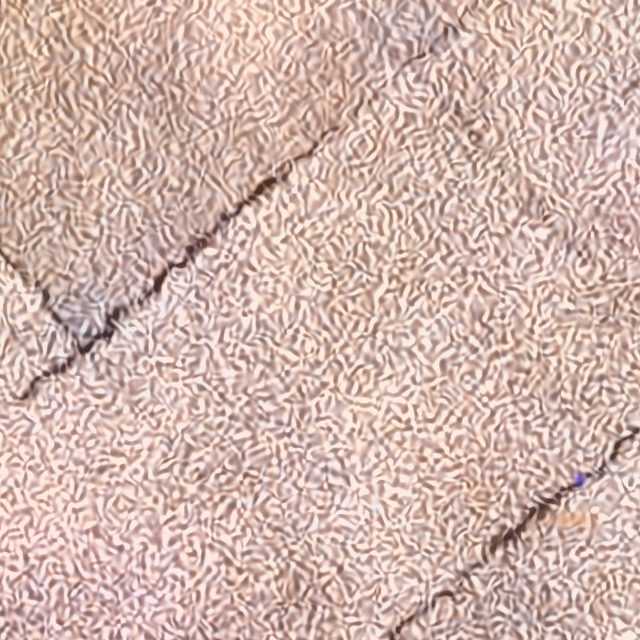
A Shadertoy shader for this texture:

```glsl
// Pinkish stone paving with a fine wrinkled grain and dark diagonal joints.
// Scattered short wave packets on kinked coordinates form the wrinkles; with
// broad stains and ragged grooves they pick a tone from a colour ramp.

const float TAU = 6.2831853;
const int PACKETS = 4;
const vec3 TONES[7] = vec3[7](
    vec3(0.42, 0.30, 0.27), vec3(0.54, 0.42, 0.38), vec3(0.66, 0.53, 0.50),
    vec3(0.75, 0.63, 0.60), vec3(0.84, 0.72, 0.69), vec3(0.92, 0.82, 0.78),
    vec3(0.99, 0.92, 0.88));

float hash(vec2 p) {
    vec3 q = fract(p.xyx * vec3(0.1031, 0.1030, 0.0973));
    q += dot(q, q.yzx + 33.33);
    return fract((q.x + q.y) * q.z);
}

// Smooth value noise in -1..1
float noise(vec2 p) {
    vec2 cell = floor(p), f = fract(p);
    f = f * f * (3.0 - 2.0 * f);
    float low = mix(hash(cell), hash(cell + vec2(1, 0)), f.x);
    float high = mix(hash(cell + vec2(0, 1)), hash(cell + vec2(1, 1)), f.x);
    return 2.0 * mix(low, high, f.y) - 1.0;
}

float fbm(vec2 p) {
    float sum = 0.0, gain = 0.6;
    for (int i = 0; i < 4; i++) {
        sum += gain * noise(p);
        p = p * 2.03 + 17.3;
        gain *= 0.5;
    }
    return sum;
}

// Short strokes with about unit variance; spread widens their directions
float wrinkles(vec2 uv, float cells, float spread) {
    vec2 p = uv * cells, base = floor(p);
    float sum = 0.0;
    for (int y = -1; y <= 1; y++)
    for (int x = -1; x <= 1; x++)
    for (int i = 0; i < PACKETS; i++) {
        vec2 cell = base + vec2(x, y);
        vec2 seed = cell + float(i) * vec2(57.0, 113.0) + 7.0;
        vec2 center = cell + vec2(hash(seed), hash(seed + 211.0));
        float angle = spread * (0.8 * noise(center * 0.7) + 2.4 * (hash(seed + 331.0) - 0.5));
        vec2 across = vec2(cos(angle), sin(angle)), q = p - center;
        float a = dot(q, across), b = dot(q, vec2(-across.y, across.x));
        float frequency = mix(1.0, 2.0, hash(seed + 457.0));
        float envelope = exp(-a * a * 5.5 - b * b * 3.4);
        sum += envelope * cos(TAU * (frequency * a + hash(seed + 523.0)));
    }
    return 1.2 * sum;
}

// Position along a joint (0..1) and signed distance to its left side
vec2 jointFrame(vec2 p, vec2 a, vec2 b) {
    vec2 d = b - a, q = p - a;
    return vec2(dot(q, d) / dot(d, d), (d.x * q.y - d.y * q.x) / length(d));
}

float span(float t, float start, float end, float fade) {
    return smoothstep(start - fade, start + fade, t)
         * (1.0 - smoothstep(end - fade, end + fade, t));
}

float band(float d, float center, float width) {
    float x = (d - center) / width;
    return exp(-x * x);
}

float spot(vec2 p, vec2 center, vec2 size) {
    vec2 q = (p - center) / size;
    return exp(-dot(q, q));
}

void mainImage(out vec4 fragColor, in vec2 fragCoord) {
    vec2 uv = fragCoord / iResolution.xy;
    vec2 kink = vec2(noise(uv * 62.0), noise(uv * 62.0 + 40.0));
    float spread = mix(1.15, 0.75, smoothstep(0.2, 1.0, uv.y));
    float grain = wrinkles(uv + 0.0035 * kink, 42.0, spread);
    grain *= 1.3 * inversesqrt(1.0 + 0.3 * grain * grain);

    // Joints: two long diagonals and two fainter cross joints
    float ragged = 0.007 * noise(uv * 52.0) + 0.007 * noise(uv * 17.0 + 9.0);
    vec2 upper = jointFrame(uv, vec2(0.03, 0.372), vec2(0.78, 1.018));
    vec2 lower = jointFrame(uv, vec2(0.58, -0.02), vec2(1.02, 0.345));
    vec2 left = jointFrame(uv, vec2(-0.02, 0.63), vec2(0.52, 0.03));
    vec2 right = jointFrame(uv, vec2(0.53, 1.01), vec2(0.93, 0.58));
    float patchy = 0.8 + 0.4 * noise(uv * 24.0 + 5.0);

    float upperDepth = span(upper.x, 0.0, 1.1, 0.02)
                     * (1.0 - 0.6 * smoothstep(0.55, 0.7, upper.x));
    float leftDepth = 0.3 + 0.4 * span(left.x, -0.1, 0.3, 0.05);
    float groove = upperDepth * band(upper.y + ragged, 0.0, 0.0085)
                 + 0.85 * band(lower.y + ragged, 0.0, 0.007)
                 + leftDepth * span(left.x, -0.1, 0.65, 0.1) * band(left.y + ragged, 0.0, 0.008)
                 + 0.3 * span(right.x, 0.1, 1.0, 0.1) * band(right.y + ragged, 0.0, 0.009);
    float lip = span(upper.x, 0.1, 0.95, 0.05) * band(upper.y + ragged, -0.025, 0.011)
              + span(left.x, -0.1, 0.3, 0.05) * band(left.y + ragged, -0.018, 0.008)
              + span(right.x, -0.1, 0.3, 0.08) * band(right.y + ragged, -0.014, 0.01);

    // Broad shade: one slab darker, pale dust where the joints meet
    float slab = smoothstep(-0.01, 0.02, upper.y) * smoothstep(-0.01, 0.02, left.y);
    float dust = spot(uv, vec2(0.64, 0.87), vec2(0.06, 0.04));
    float shade = 0.7 * fbm(uv * 5.0) + 0.4 * fbm(uv * 19.0 + 50.0)
                - 0.6 * slab * smoothstep(1.08, 0.7, uv.y)
                + 0.5 * dust + 0.45 * lip + 0.07;
    float contrast = mix(0.95, 0.8, slab);
    float tone = contrast * grain + shade - 2.8 * patchy * groove;
    tone += 0.22 * noise(uv * 125.0 + 20.0);

    float level = clamp((tone + 0.05) / 0.68 + 4.0, 0.0, 5.999);
    int index = int(level);
    vec3 color = mix(TONES[index], TONES[index + 1], fract(level));
    color -= 0.12 * smoothstep(0.4, 1.0, patchy * groove);

    // Stains: warm to cool drift, pink to olive drift, fine colour fringes
    float cool = spot(uv, vec2(0.65, 0.95), vec2(0.08, 0.06))
               + spot(uv, vec2(0.13, 0.49), vec2(0.07, 0.06)) + 0.2 * groove;
    float warm = 0.7 * fbm(uv * 4.0 + 31.0) + 0.8 * spot(uv, vec2(0.25, 1.0), vec2(0.4, 0.12));
    float pink = 0.8 * fbm(uv * 3.0 + 70.0) + 0.5 * spot(uv, vec2(0.05, 0.15), vec2(0.25));
    color += vec3(0.025, 0.0, -0.05) * warm + vec3(0.01, -0.015, 0.01) * pink;
    color += vec3(-0.05, -0.005, 0.04) * cool;
    color += vec3(0.02, -0.005, -0.03) * noise(uv * 75.0 + 3.0);

    // A rusty smear and a violet fleck beside the lower joint
    color = mix(color, vec3(0.93, 0.66, 0.48), 0.65 * spot(uv, vec2(0.895, 0.187), vec2(0.03, 0.012)));
    color = mix(color, vec3(0.36, 0.24, 0.75), 0.8 * spot(uv, vec2(0.906, 0.25), vec2(0.009, 0.01)));
    fragColor = vec4(clamp(color, 0.0, 1.0), 1.0);
}
```
